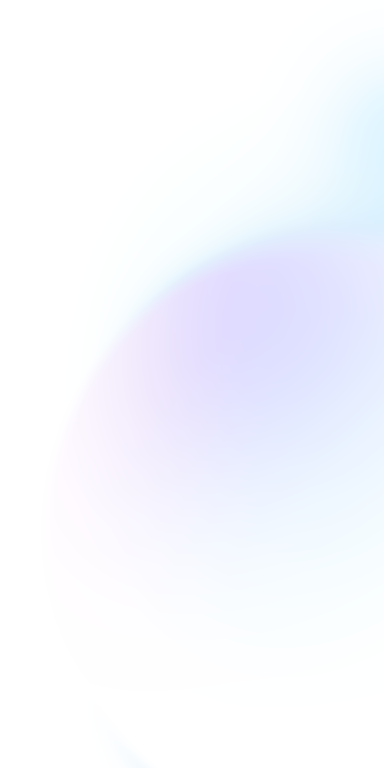
Reproduce this background procedurally as a Shadertoy shader.

```glsl
// A pale, softly lit orb on white: a violet body under a curved upper rim,
// a cyan glow above the rim and at the right side, and a wide faint halo.
// Each layer is a smooth field of absorbed light, subtracted from white.

#define RIM_CENTER   vec2(0.922, 0.596)
#define RIM_RADIUS   0.8125
#define HALO_CENTER  vec2(0.742, 0.984)
#define HALO_RADII   vec2(0.59, 0.78)
#define HALO_TINT    vec3(0.030, 0.003, 0.000)
#define RIM_TINT     vec3(0.095, 0.045, 0.008)
#define CORNER_TINT  vec3(0.120, 0.038, 0.000)
#define BODY_RED     0.100
#define BODY_GREEN   0.136

// Gaussian with separate widths: left, right, below, above.
float softBlob(vec2 p, vec2 center, vec4 widths) {
    vec2 d = p - center;
    vec2 w = vec2(d.x < 0.0 ? widths.x : widths.y,
                  d.y < 0.0 ? widths.z : widths.w);
    d /= w;
    return exp(-0.5 * dot(d, d));
}

// Wide ellipse that fades to nothing at its border.
vec3 haloLight(vec2 p) {
    float r = length((p - HALO_CENTER) / HALO_RADII);
    return HALO_TINT * max(0.0, 1.0 - r * r);
}

// Violet body; the green absorption leans left, leaving blue at lower right.
vec3 bodyLight(vec2 p) {
    float red = softBlob(p, vec2(0.69, 1.167), vec4(0.24, 0.40, 0.36, 0.40));
    vec2 leaning = vec2(p.x - 0.25 * min(p.y - 1.19, 0.0), p.y);
    float green = softBlob(leaning, vec2(0.62, 1.19), vec4(0.24, 0.36, 0.34, 0.36));
    float warm = softBlob(p, vec2(0.38, 1.04), vec4(0.12, 0.12, 0.20, 0.20));
    return vec3(BODY_RED * red, BODY_GREEN * green, 0.008 * warm);
}

// Cyan glow that hugs the rim and broadens to the right.
vec3 rimLight(vec2 p, float depth) {
    float spread = mix(0.04, 0.10, smoothstep(0.45, 0.9, p.x));
    float strength = smoothstep(0.20, 0.50, p.x);
    return RIM_TINT * strength * exp(-max(-depth, 0.0) / spread);
}

void mainImage(out vec4 fragColor, in vec2 fragCoord) {
    // Canvas space: x in 0..1, y in 0..2.
    vec2 p = fragCoord / iResolution.xy * vec2(1.0, 2.0);

    // The rim is crisp at left and dissolves toward the right.
    float depth = RIM_RADIUS - distance(p, RIM_CENTER);
    float softness = mix(0.035, 0.11, smoothstep(0.4, 1.0, p.x));
    float inside = smoothstep(-0.5 * softness, softness, depth);

    // Glow above the rim, body below it.
    float corner = softBlob(p, vec2(1.04, 1.66), vec4(0.13, 0.13, 0.20, 0.13));
    vec3 outer = rimLight(p, depth) + CORNER_TINT * corner;
    vec3 absorbed = haloLight(p) + mix(outer, bodyLight(p), inside);

    fragColor = vec4(clamp(1.0 - absorbed, 0.0, 1.0), 1.0);
}
```
